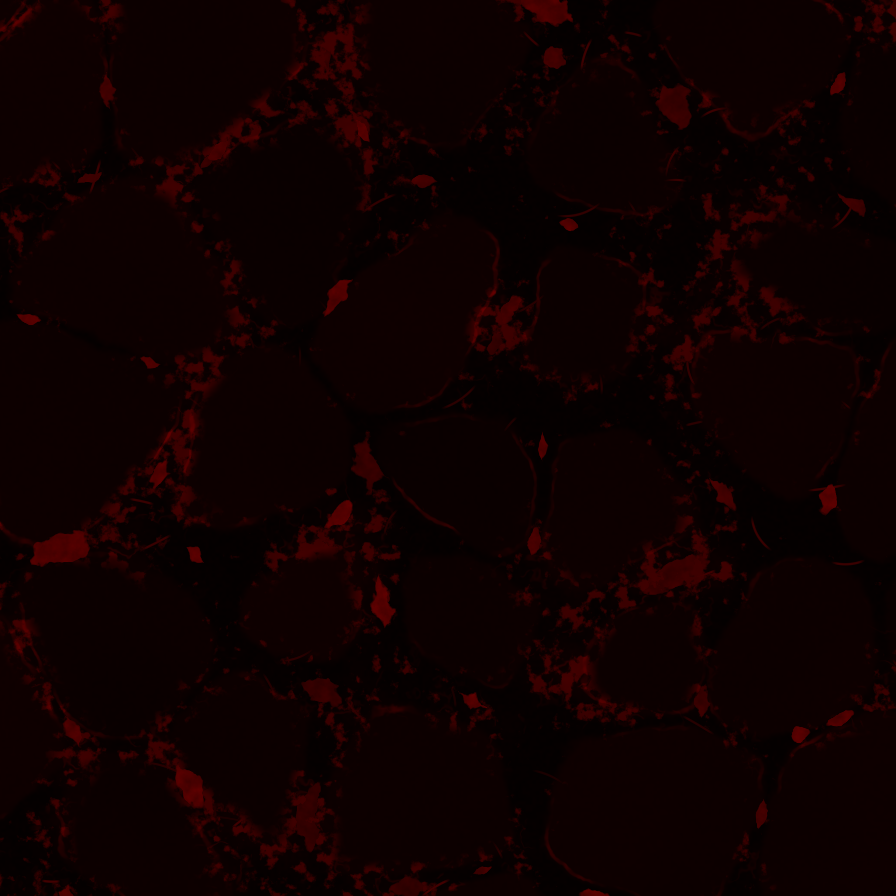
A Shadertoy shader for this texture:

```glsl
// Dim red tissue section: large smooth cells split by dark, ragged gaps.
// A rounded Voronoi field gives the cells; noise debris, broken rims, thin
// fibres and bright angular bodies snapped to the cell borders fill the gaps.

const float CELL_SCALE = 5.0;      // cells across the canvas
const float CORNER_ROUNDING = 13.0; // lower is rounder
const float WARP = 0.045;
const float GAP_MIN = 0.001;
const float GAP_MAX = 0.024;
const float BODY_GRID = 7.0;
const float BODY_SHARE = 0.8;
const float FIBRE_GRID = 15.0;
const float FIBRE_SHARE = 0.4;
const float CELL_RED = 0.046;
const float GAP_RED = 0.018;
const float DEBRIS_RED = 0.20;
const float BODY_RED = 0.34;

float hash(vec2 p) {
    vec3 q = fract(vec3(p.xyx) * 0.1031);
    q += dot(q, q.yzx + 33.33);
    return fract((q.x + q.y) * q.z);
}

vec2 hash2(vec2 p) {
    return vec2(hash(p + 17.3), hash(p + 71.9));
}

float noise(vec2 p) {
    vec2 i = floor(p), f = fract(p);
    f = f * f * (3.0 - 2.0 * f);
    return mix(mix(hash(i), hash(i + vec2(1, 0)), f.x),
               mix(hash(i + vec2(0, 1)), hash(i + vec2(1, 1)), f.x), f.y);
}

float fbm(vec2 p) {
    float sum = 0.0, amp = 0.53;
    for (int i = 0; i < 4; i++) {
        sum += amp * noise(p);
        p = mat2(1.6, 1.2, -1.2, 1.6) * p + 5.7;
        amp *= 0.5;
    }
    return sum;
}

vec2 cellSeed(vec2 id) { return 0.08 + 0.84 * hash2(id); }

// xy: vector to the nearest border, z: rounded border distance, w: cell id
vec4 cellBorder(vec2 p) {
    vec2 x = p * CELL_SCALE, g = floor(x), f = x - g;
    vec2 home = vec2(0), toSeed = vec2(0), normal = vec2(1, 0);
    float best = 9.0, nearest = 9.0, sum = 0.0;
    for (int j = -1; j <= 1; j++)
    for (int i = -1; i <= 1; i++) {
        vec2 c = vec2(i, j), r = c + cellSeed(g + c) - f;
        if (dot(r, r) < best) { best = dot(r, r); home = c; toSeed = r; }
    }
    for (int j = -2; j <= 2; j++)
    for (int i = -2; i <= 2; i++) {
        if (i == 0 && j == 0) continue;
        vec2 c = home + vec2(i, j), r = c + cellSeed(g + c) - f;
        vec2 n = normalize(r - toSeed);
        float d = dot(0.5 * (r + toSeed), n);
        sum += exp(-CORNER_ROUNDING * d);
        if (d < nearest) { nearest = d; normal = n; }
    }
    float rounded = -log(sum) / CORNER_ROUNDING;
    return vec4(normal * max(nearest, 1e-4), rounded, 0.0) / CELL_SCALE
         + vec4(0, 0, 0, hash(g + home + 3.1));
}

// Angular bodies lying along the borders
float bodies(vec2 p) {
    float result = 0.0;
    vec2 g = floor(p * BODY_GRID);
    vec2 wobble = vec2(fbm(p * 55.0), fbm(p * 55.0 + 40.0)) - 0.5;
    for (int j = -1; j <= 1; j++)
    for (int i = -1; i <= 1; i++) {
        vec2 id = g + vec2(i, j);
        if (hash(id + 9.4) > BODY_SHARE) continue;
        vec2 site = (id + 0.2 + 0.6 * hash2(id)) / BODY_GRID;
        vec2 border = cellBorder(site).xy, n = normalize(border);
        vec2 d = p - site - border;
        float h = hash(id + 31.7);
        float size = mix(0.008, 0.023, h * h);
        vec2 axes = size * vec2(mix(1.0, 1.9, hash(id + 5.2)), 0.75);
        vec2 l = vec2(dot(d, vec2(-n.y, n.x)), dot(d, n)) + size * 1.3 * wobble;
        float power = mix(0.8, 1.9, hash(id + 12.8));
        vec2 r = pow(abs(l) / axes + 1e-4, vec2(power));
        float shape = 1.0 - smoothstep(0.8, 1.15, r.x + r.y);
        result = max(result, shape * mix(0.6, 1.1, hash(id + 44.0)));
    }
    return result;
}

// Short, thin, slightly bent fibres
float fibres(vec2 p, float px) {
    float result = 0.0;
    vec2 g = floor(p * FIBRE_GRID);
    for (int j = -1; j <= 1; j++)
    for (int i = -1; i <= 1; i++) {
        vec2 id = g + vec2(i, j);
        if (hash(id + 2.6) > FIBRE_SHARE) continue;
        vec2 d = p - (id + hash2(id)) / FIBRE_GRID;
        float a = 6.2832 * hash(id + 8.8);
        vec2 l = vec2(dot(d, vec2(cos(a), sin(a))), dot(d, vec2(-sin(a), cos(a))));
        l.y += (hash(id + 6.1) - 0.5) * 24.0 * l.x * l.x;
        float halfLength = mix(0.008, 0.032, hash(id + 3.3));
        float line = 1.0 - smoothstep(0.0004, 0.0012 + px, abs(l.y));
        line *= 1.0 - smoothstep(0.5, 1.0, abs(l.x) / halfLength);
        result = max(result, line * mix(0.3, 1.0, hash(id + 7.5)));
    }
    return result;
}

void mainImage(out vec4 fragColor, in vec2 fragCoord) {
    vec2 uv = fragCoord / iResolution.y;
    float px = 1.0 / iResolution.y;
    vec2 p = uv + WARP * (vec2(fbm(uv * 7.0), fbm(uv * 7.0 + 60.0)) - 0.5);

    // Cells and gaps of uneven width
    vec4 cell = cellBorder(p);
    float width = mix(GAP_MIN, GAP_MAX, smoothstep(0.25, 0.75, noise(p * 5.0 + 8.0)));
    float edge = cell.z - width + 0.012 * (fbm(uv * 40.0) - 0.5);
    float gap = 1.0 - smoothstep(-0.004, 0.006, edge);
    float nearGap = 1.0 - smoothstep(0.0, 0.022, edge);
    float grain = noise(uv * 260.0) - 0.5;
    float cellTone = CELL_RED + 0.016 * (cell.w - 0.5)
                   + 0.018 * (fbm(uv * 6.0) - 0.5) + 0.006 * grain;
    float red = mix(cellTone, GAP_RED + 0.012 * grain, gap);

    // Clumped debris, strands and haze in the gaps
    float clump = smoothstep(0.3, 0.75, fbm(uv * 8.0 + 21.0));
    float specks = smoothstep(0.56, 0.78, fbm(uv * 95.0) + 0.32 * (clump - 0.5));
    float strands = 1.0 - smoothstep(0.0, 0.05, abs(fbm(uv * 32.0 + 4.0) - 0.5));
    strands *= clump * smoothstep(0.35, 0.65, noise(uv * 130.0));
    red += gap * 0.05 * clump * clump * fbm(uv * 45.0);
    red += nearGap * DEBRIS_RED * max(specks, 0.5 * strands);

    // Broken rims around the cells
    float rim = 1.0 - smoothstep(0.0006, 0.002 + px, abs(edge - 0.004));
    rim *= smoothstep(0.5, 0.72, fbm(uv * 14.0 + 33.0));
    red += 0.11 * rim * (0.5 + noise(uv * 150.0));

    // Bright fibres and bodies
    red = max(red, 0.26 * nearGap * fibres(uv, px));
    float body = bodies(p);
    float bodyTone = BODY_RED * (0.7 + 0.5 * fbm(uv * 110.0));
    red = mix(red, max(red, bodyTone * body), smoothstep(0.0, 0.4, body));

    fragColor = vec4(red, 0.0, 0.0, 1.0);
}
```
